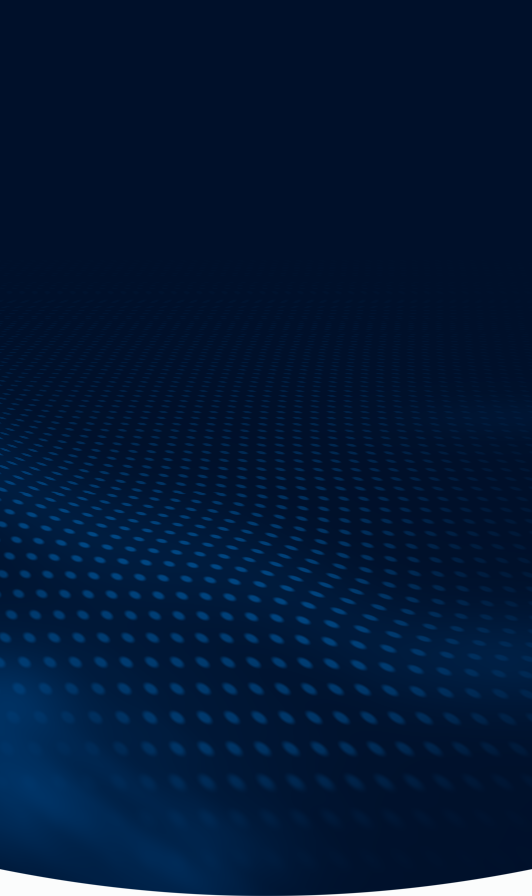
Write a WebGL 2 fragment shader that draws this background.

```glsl
#version 300 es
precision highp float;
// A dark navy backdrop with a rippling sheet of dots seen in perspective.
// The sheet is a lattice bent along one diagonal ridge; soft elliptical glows
// light the lower left, and a pale arc closes the bottom edge.
uniform vec2 u_resolution;
out vec4 outColor;

// Layout unit is the canvas height; y runs downward from the top.
const float ASPECT = 0.59375;
const vec3 NAVY = vec3(0.0, 0.064, 0.166);
const vec3 GLOW_BLUE = vec3(0.0, 0.155, 0.265);
const vec3 DOT_BLUE = vec3(0.0, 0.155, 0.25);
const vec3 PALE = vec3(0.985, 0.99, 0.99);

const float HORIZON = 0.25;
const float ROW_DENSITY = 35.0;
const float ROW_POWER = -0.4;
const float COLUMN_GROWTH = 0.0345;
const float COLUMN_ORIGIN = -0.083;
const float RIDGE_WIDTH = 0.045;
const float RIDGE_LIFT = 0.03;
const float RIDGE_SWEEP = 0.032;
const vec2 DOT_RADIUS = vec2(0.25, 0.17);
const float DOT_SLANT = 0.4;
const float ARC_DEPTH = 0.030;

// Each glow: centre, then radii; strengths in the same order.
const int GLOWS = 6;
const vec4 GLOW_SHAPE[GLOWS] = vec4[](
    vec4(0.00, 0.785, 0.075, 0.055),
    vec4(0.03, 0.895, 0.100, 0.055),
    vec4(0.20, 0.970, 0.100, 0.070),
    vec4(0.00, 0.850, 0.270, 0.170),
    vec4(0.57, 0.466, 0.110, 0.022),
    vec4(0.58, 0.730, 0.130, 0.050));
const float GLOW_POWER[GLOWS] = float[](0.42, 0.36, 0.42, 0.42, 0.13, 0.20);

float hash(vec2 cell) {
    return fract(sin(dot(cell, vec2(127.1, 311.7))) * 43758.5);
}

float noise(vec2 p) {
    vec2 cell = floor(p), f = fract(p);
    f = f * f * (3.0 - 2.0 * f);
    return mix(mix(hash(cell), hash(cell + vec2(1, 0)), f.x),
               mix(hash(cell + vec2(0, 1)), hash(cell + vec2(1, 1)), f.x), f.y);
}

// Signed height below the ridge that falls from left to right.
float belowRidge(vec2 p) {
    float ridge = 0.510 + 0.46 * p.x - 0.14 * p.x * p.x;
    return p.y - ridge - 0.012 * sin(p.x * 17.0);
}

float bell(float x) {
    return exp(-x * x);
}

float glowLight(vec2 p, float ridge) {
    float light = 0.0;
    for (int i = 0; i < GLOWS; i++) {
        vec2 q = (p - GLOW_SHAPE[i].xy) / GLOW_SHAPE[i].zw;
        light += GLOW_POWER[i] * exp(-dot(q, q));
    }
    // Diagonal streaks break up the brightest corner.
    vec2 along = vec2(p.x + p.y, p.y - 0.75 * p.x);
    float streak = noise(along * vec2(7.0, 34.0));
    light *= 1.0 + 0.35 * (streak - 0.5) * smoothstep(0.65, 0.85, p.y);
    float band = bell((ridge - 0.025) / 0.065);
    return light + band * mix(0.30, 0.17, p.x / ASPECT);
}

// Dots laid on the bent perspective lattice.
float dotSheet(vec2 p, float ridge) {
    float bend = tanh(ridge / RIDGE_WIDTH);
    float depth = max(p.y - HORIZON + RIDGE_LIFT * bend, 0.01);
    float spacing = COLUMN_GROWTH * (p.y - COLUMN_ORIGIN);
    float sway = 0.015 * sin((p.y - 0.35) * 15.0) + 0.10 * (p.y - 0.55);
    float x = p.x - 0.5 * ASPECT + RIDGE_SWEEP * bend + sway * step(p.y, 0.55)
            - 0.09 * max(p.y - 0.70, 0.0);
    vec2 lattice = vec2(x / spacing, -ROW_DENSITY * pow(depth, ROW_POWER));
    vec2 q = fract(lattice) - 0.5;
    q.y -= DOT_SLANT * q.x;
    float blur = mix(0.45, 0.95, smoothstep(0.80, 0.95, p.y));
    return 1.0 - smoothstep(1.0 - blur, 1.0 + blur, length(q / DOT_RADIUS));
}

float dotStrength(vec2 p, float ridge) {
    float fade = smoothstep(0.26, 0.62, p.y);
    fade *= 1.0 - 0.92 * smoothstep(0.80, 0.95, p.y);
    fade *= 1.0 - 0.75 * smoothstep(0.33, 0.60, p.x);
    float corner = length((p - vec2(0.0, 0.90)) / vec2(0.22, 0.18));
    fade *= mix(0.12, 1.0, smoothstep(0.45, 1.15, corner));
    return fade * (0.82 + 0.25 * bell((ridge - 0.03) / 0.09));
}

void main() {
    vec2 uv = gl_FragCoord.xy / u_resolution;
    vec2 p = vec2(uv.x * ASPECT, 1.0 - uv.y);
    float ridge = belowRidge(p);

    // Navy ground, glows and dots.
    vec3 color = NAVY + GLOW_BLUE * glowLight(p, ridge);
    color += DOT_BLUE * dotSheet(p, ridge) * dotStrength(p, ridge);

    // Pale region under the bottom arc.
    float side = 2.0 * uv.x - 1.0;
    float arc = ARC_DEPTH * side * side - uv.y;
    float edge = 0.75 / u_resolution.y;
    color = mix(color, PALE, smoothstep(-edge, edge, arc));
    outColor = vec4(color, 1.0);
}
```
